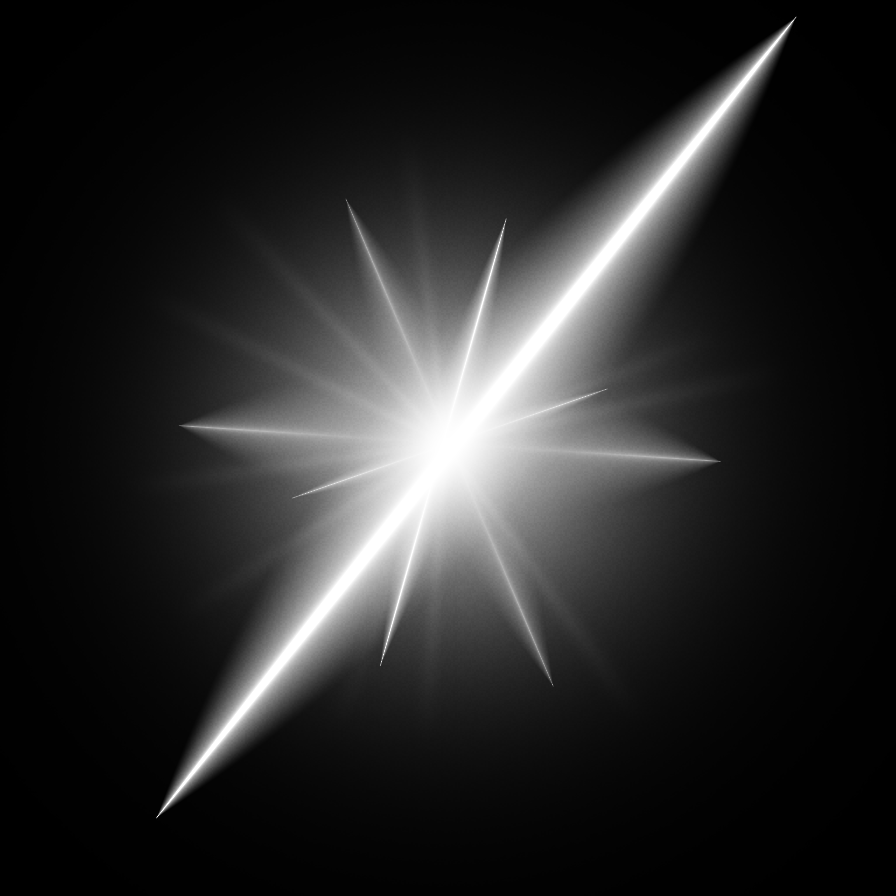
Write a Shadertoy shader that draws this background.

```glsl
// A white starburst on black: a round soft glow, five lens-shaped light blades
// through the core, and a fan of faint thin rays. Each light is a distance-based
// falloff, and all of them are joined by screen blending.

#define CORE vec2(0.4975, 0.505)
#define GLOW_RADIUS 0.180
#define GLOW_LEVEL 0.90
#define GLOW_POWER 1.5
#define RAY_LEVEL 0.13
#define RAY_SPREAD 0.030
#define GRAIN 0.025
#define BLADES 5
#define RAYS 10

// Blade ends: first tip in xy, second tip in zw
const vec4 bladeTips[BLADES] = vec4[](
    vec4(0.8885, 0.981, 0.1745, 0.087),
    vec4(0.565, 0.756, 0.4245, 0.257),
    vec4(0.386, 0.778, 0.6175, 0.234),
    vec4(0.200, 0.525, 0.804, 0.485),
    vec4(0.678, 0.566, 0.326, 0.444));

// Blade half width, body level, ridge level, level left at the middle
const vec4 bladeLook[BLADES] = vec4[](
    vec4(0.098, 0.80, 0.75, 1.0),
    vec4(0.025, 0.62, 0.60, 0.8),
    vec4(0.046, 0.32, 0.28, 0.5),
    vec4(0.092, 0.36, 0.28, 0.3),
    vec4(0.015, 0.42, 0.40, 0.5));

// Ray angle in degrees, ray length
const vec2 rays[RAYS] = vec2[](
    vec2(12.0, 0.39), vec2(22.0, 0.33), vec2(97.0, 0.35), vec2(133.0, 0.38),
    vec2(153.5, 0.38), vec2(188.0, 0.36), vec2(213.0, 0.36), vec2(249.0, 0.34),
    vec2(266.0, 0.33), vec2(305.0, 0.38));

float hash(vec2 p) {
    p = fract(p * vec2(123.34, 345.45));
    p += dot(p, p + 34.35);
    return fract(p.x * p.y);
}

float screenBlend(float a, float b) {
    return 1.0 - (1.0 - a) * (1.0 - clamp(b, 0.0, 1.0));
}

// Lens between two tips: soft body with a bright ridge along its axis
float blade(vec2 p, vec4 tips, vec4 look, float pixel) {
    vec2 halfAxis = 0.5 * (tips.xy - tips.zw);
    float halfLength = length(halfAxis);
    vec2 axis = halfAxis / halfLength;
    vec2 q = p - 0.5 * (tips.xy + tips.zw);
    float along = abs(dot(q, axis)) / halfLength;
    float across = abs(dot(q, vec2(-axis.y, axis.x)));
    float width = max(look.x * (1.0 - along * along), pixel);
    float edge = across / width;
    float body = look.y * pow(max(1.0 - edge, 0.0), 1.4);
    float ridge = look.z * exp(-edge * 14.0);
    float ends = 1.0 - smoothstep(1.0 - pixel / halfLength, 1.0 + pixel / halfLength, along);
    return (body + ridge) * ends * mix(look.w, 1.0, smoothstep(0.1, 0.8, along));
}

// Thin beam from the core that widens and fades with distance
float ray(vec2 q, vec2 shape) {
    float angle = radians(shape.x);
    vec2 axis = vec2(cos(angle), sin(angle));
    float along = dot(q, axis);
    float across = dot(q, vec2(-axis.y, axis.x));
    float width = 0.003 + RAY_SPREAD * max(along, 0.0);
    float fade = smoothstep(0.0, 0.05, along) * max(1.0 - along / shape.y, 0.0);
    return RAY_LEVEL * fade * exp(-across * across / (width * width));
}

void mainImage(out vec4 fragColor, in vec2 fragCoord) {
    float size = min(iResolution.x, iResolution.y);
    float pixel = 1.0 / size;
    vec2 p = (fragCoord - 0.5 * iResolution.xy) / size + 0.5;
    vec2 q = p - CORE;

    // Central glow, plus a small hot spot
    float r = length(q);
    float light = GLOW_LEVEL * exp(-pow(r / GLOW_RADIUS, GLOW_POWER));
    light = screenBlend(light, 0.6 * exp(-r * r / 0.0012));

    // Rays and blades
    for (int i = 0; i < RAYS; i++) light = screenBlend(light, ray(q, rays[i]));
    for (int i = 0; i < BLADES; i++)
        light = screenBlend(light, blade(p, bladeTips[i], bladeLook[i], pixel));

    // Fine grain, strongest in the mid tones
    float grain = hash(floor(p * 512.0)) - 0.5;
    light += GRAIN * grain * 4.0 * light * (1.0 - light);

    fragColor = vec4(vec3(clamp(light, 0.0, 1.0)), 1.0);
}
```
